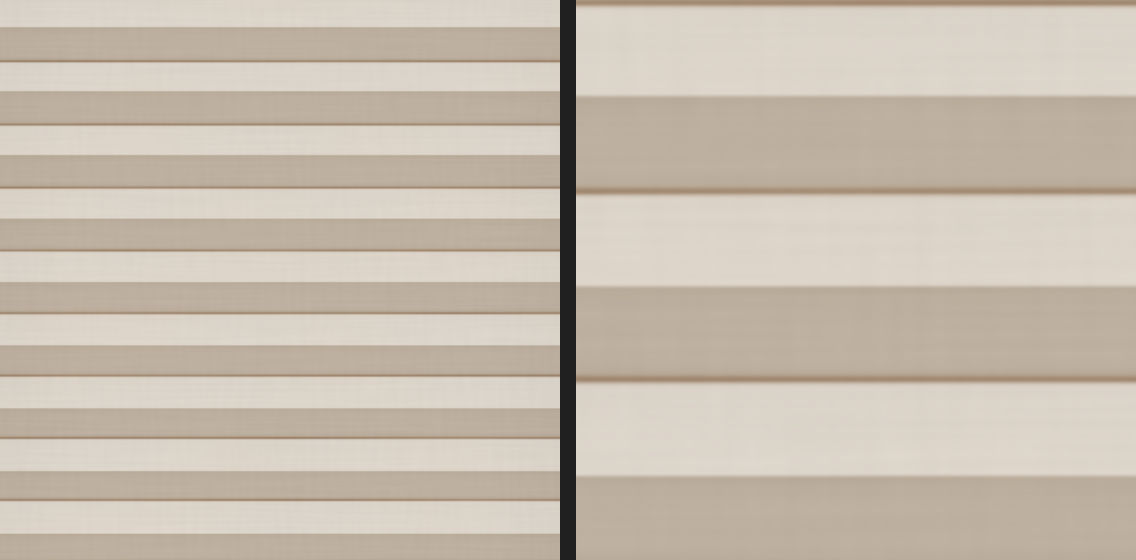
Left, the full canvas; right, a detail of the centre.
Give the GLSL for this texture, as a Shadertoy shader.

```glsl
const vec3 LIT_FACE = vec3(0.862, 0.832, 0.790);
const vec3 SHADED_FACE = vec3(0.742, 0.690, 0.628);
const vec3 FOLD_SHADE = vec3(0.700, 0.640, 0.565);
const vec3 CREASE = vec3(0.610, 0.505, 0.405);

const float FIRST_CREASE = 0.1094;  // distance from the top edge
const float PLEAT_HEIGHT = 0.1132;
const float COMPRESSION = 0.00165;  // pleats shorten slightly downwards
const float LIT_SHARE = 0.473;      // lit part of a pleat
const float LIT_GROWTH = 0.0103;    // added to the lit part per pleat
const float CREASE_WIDTH = 0.021;   // in pleat heights
const float EDGE_SOFTNESS = 0.017;
const float STREAK_AMOUNT = 0.012;
const float WEAVE_AMOUNT = 0.008;
const float TINT_AMOUNT = 0.012;

vec2 hashGradient(vec2 cell) {
    vec3 p = fract(cell.xyx * vec3(0.1031, 0.1030, 0.0973));
    p += dot(p, p.yzx + 33.33);
    float angle = 6.28318 * fract((p.x + p.y) * p.z);
    return vec2(cos(angle), sin(angle));
}

float gradientNoise(vec2 p) {
    vec2 i = floor(p), f = fract(p);
    vec2 u = f * f * f * (f * (f * 6.0 - 15.0) + 10.0);
    vec2 e = vec2(0.0, 1.0);
    float a = dot(hashGradient(i), f);
    float b = dot(hashGradient(i + e.yx), f - e.yx);
    float c = dot(hashGradient(i + e.xy), f - e.xy);
    float d = dot(hashGradient(i + e.yy), f - e.yy);
    return mix(mix(a, b, u.x), mix(c, d, u.x), u.y);
}

void mainImage(out vec4 fragColor, in vec2 fragCoord) {
    vec2 uv = fragCoord / iResolution.xy;

    // Pleat index and position below its upper crease
    float s = (1.0 - uv.y - FIRST_CREASE) / PLEAT_HEIGHT;
    float k = s + COMPRESSION * s * s;
    float pleat = floor(k + 0.25);
    float d = k - pleat;
    float edge = LIT_SHARE + LIT_GROWTH * pleat;
    float soft = max(EDGE_SOFTNESS, 0.75 / (PLEAT_HEIGHT * iResolution.y));

    // Lit and shaded faces, the latter darker towards both folds
    float upperFold = exp(-max(d - edge, 0.0) / 0.06) * step(0.0, d);
    float lowerFold = smoothstep(-0.10, 0.0, d) * step(d, 0.25);
    vec3 shaded = mix(SHADED_FACE, FOLD_SHADE, 0.55 * max(upperFold, lowerFold));
    vec3 lit = LIT_FACE * (0.995 + 0.010 * smoothstep(0.0, edge, d));
    float lightMask = smoothstep(-soft, soft, d)
                    * (1.0 - smoothstep(edge - soft, edge + soft, d));
    vec3 color = mix(shaded, lit, lightMask);

    // Brown crease of uneven strength
    float strength = 0.88 + 0.2 * gradientNoise(vec2(uv.x * 3.0, pleat * 1.37 + 0.5));
    float width = max(CREASE_WIDTH, soft);
    color = mix(color, CREASE, strength * exp(-d * d / (width * width)));

    // Faint fabric streaks, weave and slow warm tint
    float streak = gradientNoise(uv * vec2(5.0, 170.0));
    float weave = gradientNoise(uv * vec2(90.0, 14.0) + 17.0);
    float tint = gradientNoise(uv * vec2(3.0, 5.0) + 41.0);
    color += STREAK_AMOUNT * streak + WEAVE_AMOUNT * weave;
    color += TINT_AMOUNT * tint * vec3(0.5, 0.0, -0.5);

    // Slight falloff at the sides
    float side = abs(uv.x - 0.5) * 2.0;
    color *= 1.0 - 0.012 * smoothstep(0.7, 1.0, side);

    fragColor = vec4(clamp(color, 0.0, 1.0), 1.0);
}
```
